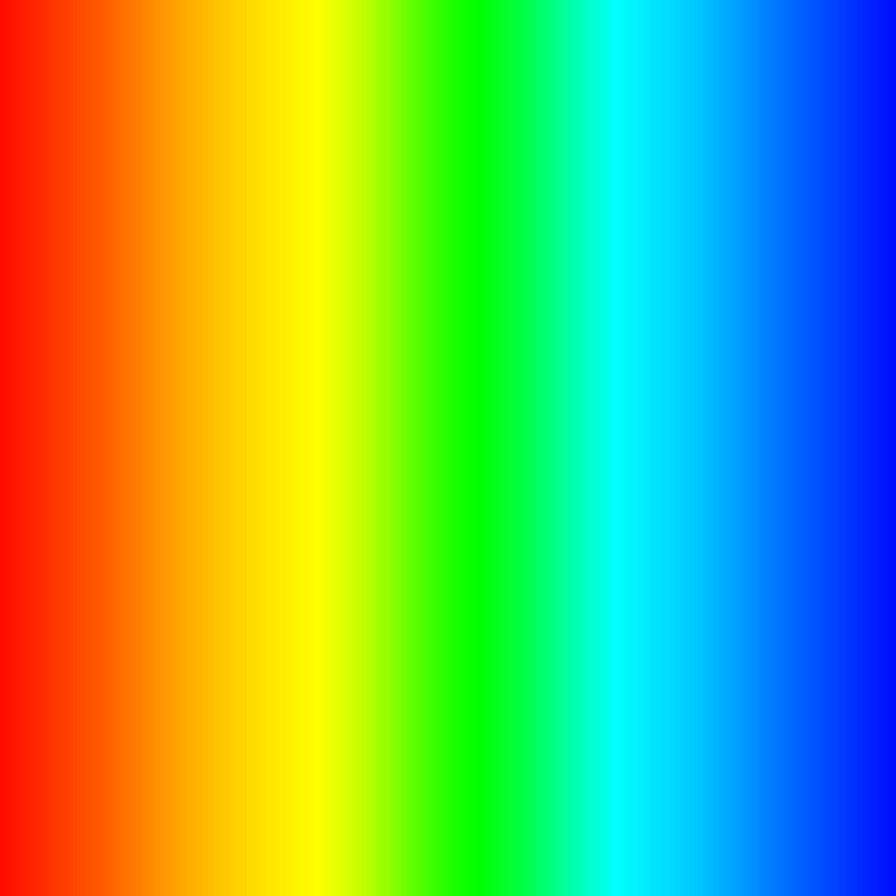
A three.js fragment shader for this background:

```glsl
// Horizontal spectrum gradient: red, orange, yellow, green, cyan, blue.
varying vec2 vUv;

// Linear ramp from 0 to 1 between two positions
float ramp(float from, float to, float x) {
  return clamp((x - from) / (to - from), 0.0, 1.0);
}

void main() {
  float x = vUv.x;

  // Red holds through yellow, then eases out into green
  float red = 1.0
    - 0.22 * ramp(0.354, 0.40, x)
    - 0.40 * ramp(0.40, 0.46, x)
    - 0.25 * ramp(0.46, 0.50, x)
    - 0.13 * ramp(0.50, 0.534, x);

  // Green rises from red to yellow
  float rise = 0.04
    + 0.335 * ramp(0.0, 0.12, x)
    + 0.275 * ramp(0.12, 0.20, x)
    + 0.21 * ramp(0.20, 0.28, x)
    + 0.14 * ramp(0.28, 0.354, x);

  // Green falls from cyan to blue
  float fall = 0.225 * ramp(0.6875, 0.78, x)
    + 0.355 * ramp(0.78, 0.88, x)
    + 0.38 * ramp(0.88, 1.0, x);

  // Blue eases in from green to cyan, then holds
  float blue = 0.24 * ramp(0.534, 0.58, x)
    + 0.37 * ramp(0.58, 0.63, x)
    + 0.39 * ramp(0.63, 0.6875, x);

  gl_FragColor = vec4(red, rise - fall, blue, 1.0);
}
```
